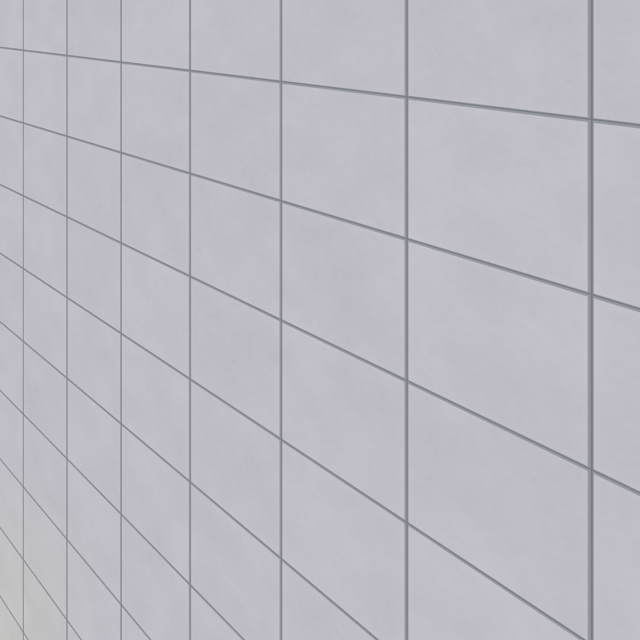
A WebGL 1 fragment shader for this texture:

```glsl
precision highp float;

uniform vec2 u_resolution;

const vec2 VANISHING = vec2(-0.5945, 0.9987);
const float COLUMN_DEPTH = 6.480;   // columns = COLUMN_DEPTH / distance
const float ROW_SLOPE = 0.1802;     // slope between neighbouring rows
const vec2 TILE_OFFSET = vec2(0.270, 0.681);
const float JOINT_HALF = 0.0135;    // in tile widths

const vec3 TILE_COLOR = vec3(0.750, 0.742, 0.775);
const vec3 WARM_COLOR = vec3(0.765, 0.765, 0.762);
const vec3 JOINT_COLOR = vec3(0.580, 0.592, 0.615);
const vec3 SHADOW_COLOR = vec3(0.445, 0.460, 0.485);

float hash(vec2 p) {
  return fract(sin(dot(p, vec2(127.1, 311.7))) * 43758.5453);
}

float noise(vec2 p) {
  vec2 i = floor(p);
  vec2 f = fract(p);
  f = f * f * (3.0 - 2.0 * f);
  float low = mix(hash(i), hash(i + vec2(1.0, 0.0)), f.x);
  float high = mix(hash(i + vec2(0.0, 1.0)), hash(i + 1.0), f.x);
  return mix(low, high, f.y);
}

float fbm(vec2 p) {
  float sum = 0.0;
  float amplitude = 0.5;
  for (int i = 0; i < 4; i++) {
    sum += amplitude * noise(p);
    p = p * 2.03 + 17.3;
    amplitude *= 0.5;
  }
  return sum;
}

// Box-filtered coverage of the interval from lo to hi
vec2 band(vec2 s, float lo, float hi, vec2 footprint) {
  vec2 right = min(s + 0.5 * footprint, vec2(hi));
  vec2 left = max(s - 0.5 * footprint, vec2(lo));
  return clamp((right - left) / footprint, 0.0, 1.0);
}

// Combined coverage of crossing lines
float either(vec2 coverage) {
  return 1.0 - (1.0 - coverage.x) * (1.0 - coverage.y);
}

// Wall coordinates: one unit per tile, rows counted downward
vec2 wallCoords(vec2 uv) {
  float d = uv.x - VANISHING.x;
  return vec2(COLUMN_DEPTH / d, (VANISHING.y - uv.y) / (d * ROW_SLOPE));
}

// Size of one pixel in tile units, along each wall axis
vec2 wallFootprint(vec2 uv, float row, float pixel) {
  float d = uv.x - VANISHING.x;
  float tilt = length(vec2(1.0, row * ROW_SLOPE));
  return pixel * vec2(COLUMN_DEPTH / (d * d), tilt / (d * ROW_SLOPE));
}

vec3 tileSurface(vec2 wall, vec2 uv, float detail) {
  // Pale warm haze in the far lower corner
  float haze = 1.0 - smoothstep(0.02, 0.30, length(uv * vec2(1.5, 0.9)));
  vec3 color = mix(TILE_COLOR, WARM_COLOR, haze);

  // Tone per tile, soft clouds and fine grain
  float tone = (hash(floor(wall) + 3.7) - 0.5) * 0.008;
  tone += (fbm(wall * 3.5) - 0.47) * 0.036;
  tone += (noise(wall * 32.0) - 0.5) * 0.010 * detail;

  // A few shallow pits
  float pits = smoothstep(0.90, 0.98, noise(wall * 19.0 + 41.0));
  return color + tone - 0.010 * pits * detail;
}

void main() {
  vec2 uv = gl_FragCoord.xy / u_resolution;
  float pixel = 1.0 / min(u_resolution.x, u_resolution.y);
  vec2 wall = wallCoords(uv);
  vec2 footprint = wallFootprint(uv, wall.y, pixel);
  wall -= TILE_OFFSET;

  // Signed distance to the nearest joint on each axis
  vec2 s = fract(wall + 0.5) - 0.5;
  float detail = 1.0 - smoothstep(0.012, 0.035, max(footprint.x, footprint.y));
  vec3 color = tileSurface(wall, uv, detail);

  // Bevel light beside the joints
  vec2 bevel = exp(-max(abs(s) - JOINT_HALF, 0.0) * 45.0);
  color += 0.012 * max(bevel.x, bevel.y);

  // Recessed joints with a shaded edge
  vec2 soft = footprint * 1.25;
  float joint = either(band(s, -JOINT_HALF, JOINT_HALF, soft));
  float shadow = either(band(s, -0.0085, -0.0005, soft));
  color = mix(color, JOINT_COLOR, joint);
  color = mix(color, SHADOW_COLOR, shadow * 0.85);

  gl_FragColor = vec4(color, 1.0);
}
```
